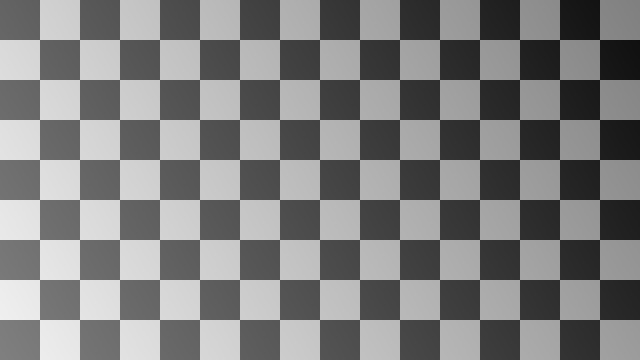
Reproduce this pattern procedurally as a Shadertoy shader.

```glsl
// Grey checkerboard, 16 by 9 squares, shaded from a bright lower left to a dark upper right.

// Square wave of period 2: +1 on even cells, -1 on odd ones, with edges one pixel wide
vec2 squareWave(vec2 cell, float pixel) {
    vec2 toEdge = 0.5 - abs(fract(cell) - 0.5);
    vec2 side = 1.0 - 2.0 * mod(floor(cell), 2.0);
    return side * min(toEdge / (0.5 * pixel), 1.0);
}

void mainImage(out vec4 fragColor, in vec2 fragCoord) {
    vec2 uv = fragCoord / iResolution.xy;

    // Nine rows of square cells; the lower left one is dark
    float pixel = 9.0 / iResolution.y;
    vec2 wave = squareWave(fragCoord * pixel, pixel);
    float lightCell = 0.5 - 0.5 * wave.x * wave.y;

    // Slanted linear shading shared by both tones
    float shade = 0.5 - dot(uv, vec2(0.34, 0.11));
    fragColor = vec4(vec3(shade + 0.45 * lightCell), 1.0);
}
```
